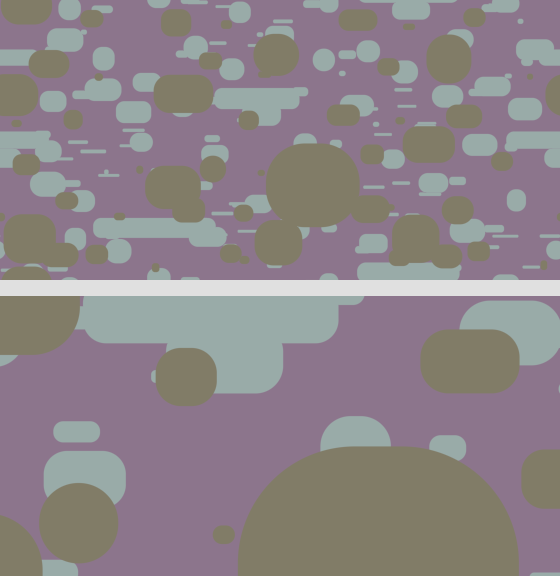
Top: the whole. Bottom: its middle third, enlarged.
Reproduce this pattern procedurally as a WebGL 1 fragment shader.

```glsl
precision highp float;
// Flat camouflage of rounded blobs: pale horizontal pills under olive ovals
// on a mauve ground. Each size class is scattered by a low-discrepancy
// sequence with jitter, wrapped at the canvas borders so it tiles.

uniform vec2 u_resolution;

const vec3 MAUVE = vec3(0.55, 0.46, 0.55);
const vec3 PALE  = vec3(0.60, 0.67, 0.66);
const vec3 OLIVE = vec3(0.505, 0.485, 0.405);
const int MAX_BLOBS = 64;

vec3 hash3(float n) {
  return fract(sin(n * vec3(12.989, 78.233, 39.425) + vec3(1.3, 4.1, 7.7)) * 43758.5);
}

// Evenly spread point number n in the unit square.
vec2 spreadPoint(float n) {
  return fract(0.5 + n * vec2(0.75488, 0.56984));
}

float roundedBox(vec2 p, vec2 halfSize, float radius) {
  vec2 q = abs(p) - halfSize + radius;
  return length(max(q, 0.0)) + min(max(q.x, q.y), 0.0) - radius;
}

// Shortest offset on a plane that repeats with the given period.
vec2 wrapOffset(vec2 d, vec2 period) {
  return d - period * floor(d / period + 0.5);
}

// Distance to `count` blobs with half sizes between lo and hi. Every
// `clump` blobs share a centre and lie within `spread` of each other.
float scatter(vec2 p, vec2 period, float first, float count, float clump,
              vec2 spread, vec2 lo, vec2 hi) {
  float nearest = 1.0;
  for (int i = 0; i < MAX_BLOBS; i++) {
    float k = float(i);
    if (k >= count) break;
    vec3 rnd = hash3(first + k);
    vec2 offset = fract(spreadPoint(k) + 0.25 * rnd.zx) - 0.5;
    vec2 centre = period * spreadPoint(first + floor((k + 0.5) / clump)) + spread * offset;
    vec2 halfSize = mix(lo, hi, rnd.xy);
    float radius = min(halfSize.x, halfSize.y) * mix(0.7, 1.0, sqrt(rnd.z));
    nearest = min(nearest, roundedBox(wrapOffset(p - centre, period), halfSize, radius));
  }
  return nearest;
}

// Pills: wide bars, medium pads, short dashes, clumped slivers, dots.
float paleBlobs(vec2 p, vec2 period) {
  vec2 jitter = vec2(0.16, 0.10);
  float d = scatter(p, period, 100.0, 5.0, 1.0, jitter, vec2(0.09, 0.028), vec2(0.24, 0.038));
  d = min(d, scatter(p, period, 105.0, 48.0, 1.0, jitter, vec2(0.034, 0.032), vec2(0.070, 0.045)));
  d = min(d, scatter(p, period, 153.0, 38.0, 1.0, jitter, vec2(0.020, 0.012), vec2(0.040, 0.017)));
  d = min(d, scatter(p, period, 191.0, 36.0, 6.0, vec2(0.36, 0.22), vec2(0.030, 0.005), vec2(0.048, 0.007)));
  return min(d, scatter(p, period, 230.0, 16.0, 1.0, jitter, vec2(0.008, 0.007), vec2(0.013, 0.010)));
}

// Ovals from one giant down to specks.
float oliveBlobs(vec2 p, vec2 period) {
  vec2 jitter = vec2(0.20, 0.16);
  float d = scatter(p, period, 12.0, 1.0, 1.0, vec2(0.0), vec2(0.165, 0.148), vec2(0.17, 0.152));
  d = min(d, scatter(p, period, 2.0, 10.0, 1.0, jitter, vec2(0.080, 0.065), vec2(0.108, 0.095)));
  d = min(d, scatter(p, period, 13.0, 12.0, 1.0, jitter, vec2(0.047, 0.037), vec2(0.074, 0.052)));
  d = min(d, scatter(p, period, 25.0, 14.0, 1.0, jitter, vec2(0.034, 0.029), vec2(0.042, 0.036)));
  return min(d, scatter(p, period, 39.0, 16.0, 1.0, jitter, vec2(0.010, 0.009), vec2(0.025, 0.018)));
}

float coverage(float dist, float pixel) {
  return 1.0 - smoothstep(-0.75 * pixel, 0.75 * pixel, dist);
}

void main() {
  float pixel = 1.0 / u_resolution.y;
  vec2 p = gl_FragCoord.xy * pixel;
  vec2 period = vec2(u_resolution.x * pixel, 1.0);

  vec3 colour = mix(MAUVE, PALE, coverage(paleBlobs(p, period), pixel));
  colour = mix(colour, OLIVE, coverage(oliveBlobs(p, period), pixel));
  gl_FragColor = vec4(colour, 1.0);
}
```
